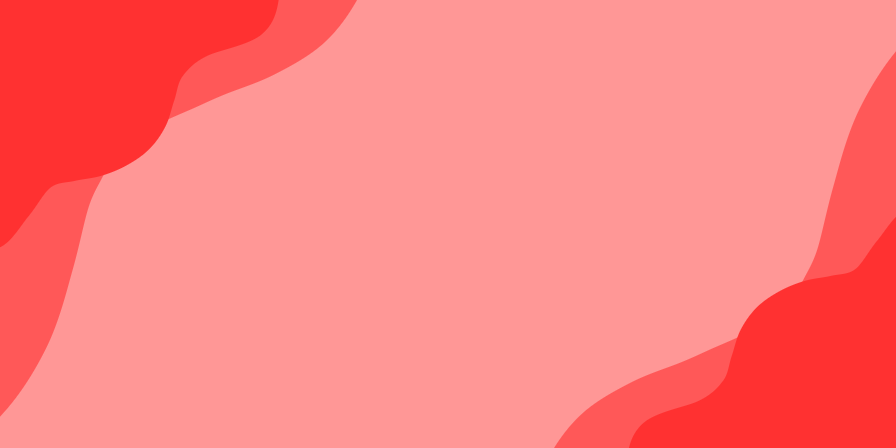
This background is drawn by a WebGL 2 fragment shader. Its source:

```glsl
#version 300 es
precision highp float;

#define BASE_COLOR vec3(1.0, 0.592, 0.588)
#define BACK_COLOR vec3(1.0, 0.345, 0.345)
#define FRONT_COLOR vec3(1.0, 0.192, 0.192)
#define CORNER_SHIFT vec2(0.022, 0.0195)
#define STEPS 12
#define HALF_PI 1.5707963

uniform vec2 u_resolution;
out vec4 fragColor;

// Blob radii at even angles over a quarter turn, with one extra at each end
const float FRONT_RADII[STEPS + 3] = float[](
    0.615, 0.622, 0.589, 0.480, 0.442, 0.449, 0.465, 0.471,
    0.465, 0.453, 0.437, 0.434, 0.487, 0.552, 0.552);
const float BACK_RADII[STEPS + 3] = float[](
    0.849, 0.797, 0.730, 0.637, 0.547, 0.490, 0.451, 0.430,
    0.432, 0.457, 0.510, 0.625, 0.785, 0.930, 1.042);

// Catmull-Rom spline through the radii
float splineRadius(float radii[STEPS + 3], float angle) {
    float s = clamp(angle / HALF_PI, 0.0, 1.0) * float(STEPS);
    int i = min(int(s), STEPS - 1);
    float t = s - float(i);
    float a = radii[i], b = radii[i + 1], c = radii[i + 2], d = radii[i + 3];
    return b + 0.5 * t * (c - a + t * (2.0 * a - 5.0 * b + 4.0 * c - d
        + t * (3.0 * (b - c) + d - a)));
}

// Smooth-edged coverage of a wavy blob around a corner
float blob(vec2 q, float radii[STEPS + 3]) {
    float edge = length(q) - splineRadius(radii, atan(q.y, q.x));
    float slope = length(vec2(dFdx(edge), dFdy(edge)));
    return clamp(0.5 - edge / max(slope, 1e-5), 0.0, 1.0);
}

void main() {
    // Offsets from the two opposite corners, in canvas heights
    vec2 p = gl_FragCoord.xy / u_resolution.y;
    float aspect = u_resolution.x / u_resolution.y;
    vec2 topLeft = vec2(p.x, 1.0 - p.y);
    vec2 bottomRight = vec2(aspect - p.x, p.y) + CORNER_SHIFT;

    // Layers from back to front
    float back = max(blob(topLeft, BACK_RADII), blob(bottomRight, BACK_RADII));
    float front = max(blob(topLeft, FRONT_RADII), blob(bottomRight, FRONT_RADII));
    vec3 color = mix(BASE_COLOR, BACK_COLOR, back);
    color = mix(color, FRONT_COLOR, front);
    fragColor = vec4(color, 1.0);
}
```
